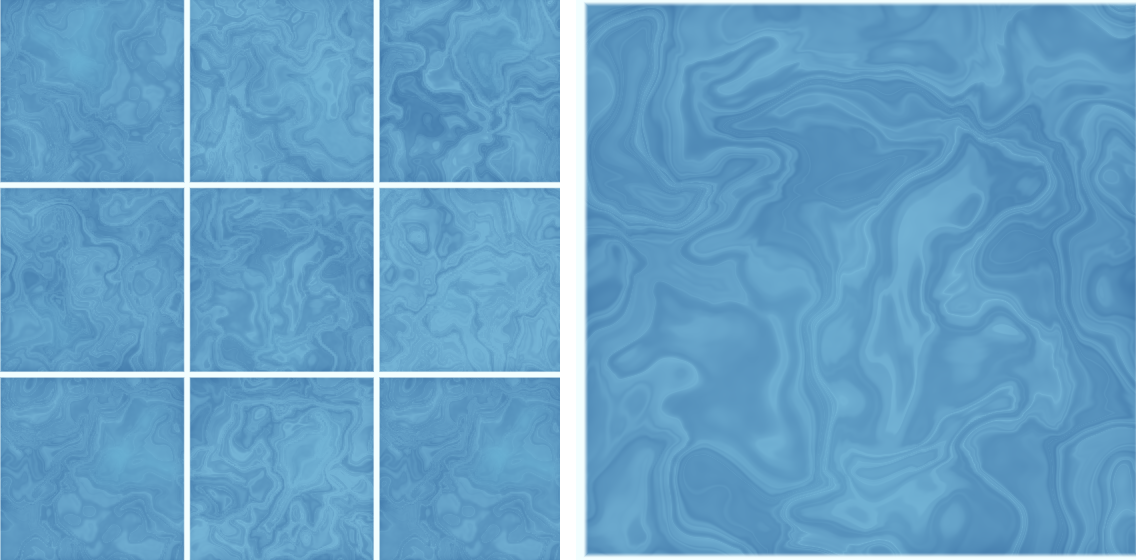
Left: the whole. Right: its middle third, enlarged.
Give the GLSL for this texture, as a WebGL 2 fragment shader.

```glsl
#version 300 es
precision highp float;
// Three by three glazed blue tiles with agate-like contour swirls and white grout.
uniform vec2 u_resolution;
out vec4 fragColor;

const vec3 DEEP = vec3(0.28, 0.505, 0.69);
const vec3 LIGHT = vec3(0.43, 0.675, 0.815);
const vec3 GLOW = vec3(0.41, 0.71, 0.84);
const vec3 GROUT = vec3(0.95, 0.995, 1.0);
const vec2 JOINT = vec2(0.334, 0.331);  // first grout crossing
const float PITCH = 0.3385;
const float GROUT_WIDTH = 0.0106;

float hash(vec2 p) {
    return fract(sin(dot(p, vec2(127.1, 311.7))) * 43758.5);
}

// Gradient noise, roughly -0.7 to 0.7
float cornerSlope(vec2 corner, vec2 offset) {
    float angle = 6.2832 * hash(corner);
    return dot(vec2(cos(angle), sin(angle)), offset);
}

float noise(vec2 p) {
    vec2 i = floor(p), f = p - i;
    vec2 s = f * f * f * (f * (f * 6.0 - 15.0) + 10.0);
    vec2 e = vec2(1.0, 0.0);
    float low = mix(cornerSlope(i, f), cornerSlope(i + e.xy, f - e.xy), s.x);
    float high = mix(cornerSlope(i + e.yx, f - e.yx), cornerSlope(i + e.xx, f - e.xx), s.x);
    return mix(low, high, s.y);
}

float fbm(vec2 p, int octaves) {
    float sum = 0.0, amp = 1.0;
    for (int k = 0; k < octaves; k++) {
        sum += amp * noise(p);
        p = mat2(1.6, 1.2, -1.2, 1.6) * p + 7.3;
        amp *= 0.48;
    }
    return sum;
}

vec2 warp(vec2 p, float scale, float amount) {
    return p + amount * vec2(fbm(p * scale, 3), fbm(p * scale + 31.7, 3));
}

// Stripes that follow the level lines of a height field, faded when too fine
float contours(float height, float frequency, float seed) {
    float x = height * frequency;
    float fade = 1.0 - smoothstep(0.35, 1.1, fwidth(x));
    return noise(vec2(x, seed + 0.37)) * fade;
}

// Returns shade in x and the smooth glow in y
vec2 agate(vec2 p, vec2 focus, float seed, float glowAmount) {
    vec2 offset = vec2(seed * 5.3, seed * 9.1);
    vec2 q = warp(p + offset, 2.6, 0.3);
    q = warp(q, 11.0, 0.022);
    vec2 away = q - offset - focus;
    float r2 = dot(away, away);
    float height = 0.75 * fbm(q * 2.1, 3) + 0.75 * exp(-7.0 * r2);
    float glow = glowAmount * exp(-32.0 * r2);

    // Broad bands, fine rings, pale threads and a dark vein
    float broad = contours(height, 8.0, seed);
    float fine = contours(height, 30.0, seed + 40.0);
    float thread = contours(height, 17.0, seed + 80.0);
    float paleThread = 1.0 - smoothstep(0.0, 0.12, abs(thread));
    float level = (height - 0.12) * 26.0;
    float patches = smoothstep(-0.15, 0.3, noise(p * 3.0 + offset + 50.0));
    float vein = exp(-level * level) * patches;
    float clouds = fbm(p * 2.4 + offset + 90.0, 3);
    float grain = noise(p * 38.0 + offset);

    float lines = 0.62 * broad + 0.5 * fine + 0.15 * (paleThread - 0.35) - 0.34 * vein;
    return vec2(lines * (1.0 - 0.75 * glow) + 0.32 * clouds + 0.07 * grain + 0.25 * glow, glow);
}

vec3 glazedTile(vec2 cell, vec2 local) {
    // One design recurs at both lower corners, and turned at the upper left
    bool turned = cell.x < 0.5 && cell.y > 1.5;
    bool recurring = turned || (cell.y < 0.5 && abs(cell.x - 1.0) > 0.5);
    vec2 centred = local - 0.5;
    vec2 p = (turned ? vec2(centred.y, -centred.x) : centred) + 0.5;

    float seed = recurring ? 3.0 : 4.0 + cell.x + 3.0 * cell.y;
    vec2 scatter = vec2(hash(vec2(seed, 1.0)), hash(vec2(seed, 2.0)));
    vec2 focus = recurring ? vec2(0.8, 0.58) : 0.18 + 0.64 * scatter;
    vec2 pattern = agate(p, focus, seed, recurring ? 1.0 : 0.3);

    float tone = 0.1 - 0.3 * step(cell.x, 0.5) - 0.13 * step(3.5, cell.x + cell.y);
    tone = recurring ? -0.08 : tone;

    // Glaze pools darker along the rim, unevenly
    vec2 inset = 0.5 - abs(centred);
    float rimWear = 0.75 + 0.6 * noise(local * 5.0 + cell * 13.0);
    float rim = exp(-max(min(inset.x, inset.y) - 0.016, 0.0) * 42.0) * rimWear;

    float shade = clamp(0.68 + tone + pattern.x - 0.42 * rim, -0.12, 1.15);
    return mix(mix(DEEP, LIGHT, shade), GLOW, 0.6 * pattern.y);
}

void main() {
    vec2 grid = (gl_FragCoord.xy / u_resolution.y - JOINT) / PITCH;
    vec2 cell = floor(grid) + 1.0;
    vec2 local = fract(grid);

    vec2 toJoint = min(local, 1.0 - local) * PITCH;
    float distanceToGrout = min(toJoint.x, toJoint.y) - 0.5 * GROUT_WIDTH;
    float soft = max(0.0018, 0.75 / u_resolution.y);
    float tileMask = smoothstep(-soft, soft, distanceToGrout);

    fragColor = vec4(mix(GROUT, glazedTile(cell, local), tileMask), 1.0);
}
```
